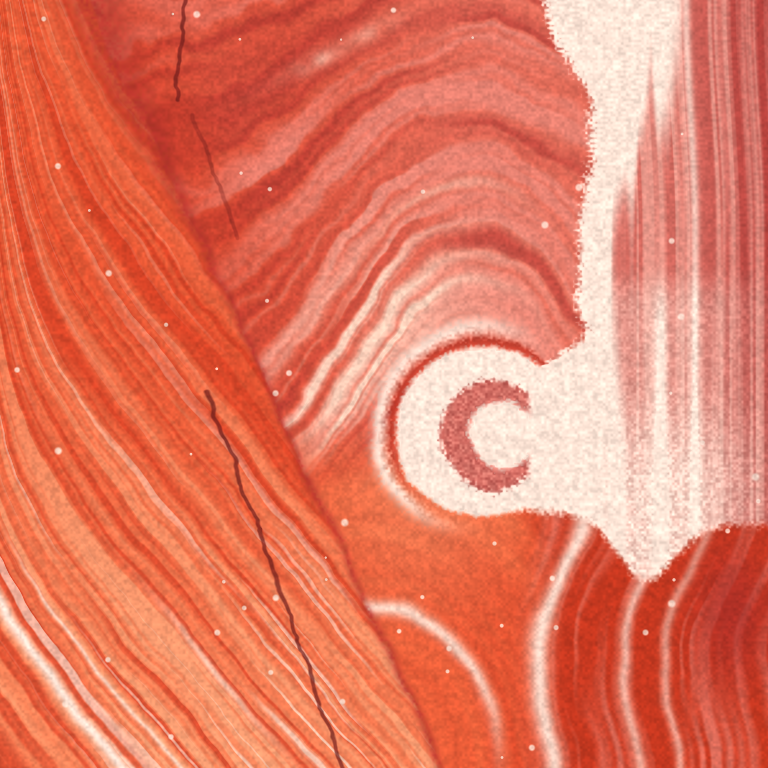
Give the GLSL for this texture, as a Shadertoy shader.

```glsl
const vec3 CREAM = vec3(1, .9, .84);
const vec3 PEACH = vec3(.98, .64, .47);
const vec3 ORANGE = vec3(.94, .41, .25);
const vec3 RUST = vec3(.81, .23, .13);
const vec3 ROSE = vec3(.92, .54, .48);
const vec3 WINE = vec3(.64, .17, .16);

float hash(vec2 p) {
  return fract(sin(dot(p, vec2(127.1, 311.7))) * 43758.5);
}

float noise(vec2 p) {
  vec2 i = floor(p), f = fract(p);
  f = f * f * (3. - 2. * f);
  return mix(mix(hash(i), hash(i + vec2(1, 0)), f.x),
             mix(hash(i + vec2(0, 1)), hash(i + 1.), f.x), f.y);
}

float fbm(vec2 p) {
  float sum = 0., amp = .5;
  for (int i = 0; i < 4; i++) {
    sum += amp * noise(p);
    p = p * 2.03 + 17.;
    amp *= .5;
  }
  return sum;
}

// Smooth ramp, rising or falling
float ramp(float a, float b, float x) {
  float t = clamp((x - a) / (b - a), 0., 1.);
  return t * t * (3. - 2. * t);
}

float bump(float x, float width) {
  return exp(-x * x / (width * width));
}

// Layers at two scales
float strata(float s, float along, float freq) {
  return .6 * noise(vec2(s * freq, along * 3.)) + .4 * noise(vec2(s * freq * 2.7, along * 6. + 9.));
}

float crack(vec2 p, vec2 a, vec2 b) {
  p.x += .025 * (fbm(p * vec2(9, 22)) - .47);
  vec2 d = b - a;
  float t = clamp(dot(p - a, d) / dot(d, d), 0., 1.);
  return ramp(.004, .001, length(p - a - d * t));
}

// Sweeping orange layers
vec3 slope(vec2 p, float wobble) {
  float steep = .3 * ramp(.1, .85, p.x + p.y);
  float s = p.y + 1.3 * p.x + steep * (1. - exp(-p.x / .045)) + .018 * wobble;
  float layer = strata(s, p.x, 36.);
  float low = ramp(.75, 0., p.y + .35 * p.x);
  vec3 col = mix(mix(RUST, ORANGE, .6), mix(ORANGE, PEACH, .45), low);
  col = mix(col, RUST, .7 * ramp(.5, .2, layer));
  col = mix(col, PEACH, (.3 + .6 * low) * ramp(.46, .76, layer));
  col = mix(col, CREAM, (.2 + .55 * low) * ramp(.68, .93, noise(vec2(s * 75., p.x * 5.))));
  float streak = bump(s - .21, .016) + .7 * bump(s - .325, .007);
  streak = streak * ramp(.34, .2, p.y) + .65 * bump(s - .6, .012) * bump(p.x - .28, .07);
  return mix(col, CREAM, min(streak, 1.));
}

// Bell-shaped layers over the swirl
vec3 arches(vec2 p, float wobble) {
  float drop = clamp(.6 - .5 * p.y, .1, .36);
  float s = p.y + drop * (1. - bump(p.x - .615, .212)) + .022 * wobble;
  float layer = strata(s, p.x, 42.);
  float flank = bump(length(p - vec2(.47, .55)), .15);
  vec3 col = mix(RUST, ROSE, .32 + .3 * ramp(.35, .65, p.x));
  col = mix(col, WINE, .5 * ramp(.5, .2, layer));
  col = mix(col, ROSE, .75 * ramp(.46, .75, layer));
  float pale = bump(s - .668, .012) + bump(s - .632, .008) + bump(s - .708, .007);
  pale = min(1., 1.3 * flank) * (pale + .5 * ramp(.42, .7, layer));
  pale += .5 * bump(s - .766, .008) * bump(p.x - .57, .13);
  pale += .5 * bump(p.y - .715 - .5 * p.x, .013) * bump(p.x - .44, .07) * (.4 + noise(p * 50.));
  return mix(col, mix(PEACH, CREAM, .75), min(pale, .95));
}

// Orange basin with red upright folds
vec3 basin(vec2 p, float wobble) {
  float e = length((p - vec2(.48, 0)) / vec2(.17, .21)) + .05 * wobble;
  vec3 col = mix(RUST, ORANGE, .3 + .7 * strata(e, p.x, 7.));
  col = mix(col, PEACH, .4 * bump(length(p - vec2(.55, .35)), .13));
  col = mix(col, CREAM, .85 * bump(e - 1., .05) * ramp(-.05, .15, p.y));
  float g = p.x - .06 * ramp(.16, .34, p.y) - .02 * ramp(.12, 0., p.y) + .008 * wobble;
  vec3 fold = mix(RUST * .95, ROSE, .65 * ramp(.4, .8, strata(g, p.y, 50.)));
  fold = mix(fold, WINE, .65 * bump(length((p - vec2(.955, .2)) * vec2(1, .6)), .055));
  col = mix(col, fold, ramp(.66, .74, p.x));
  float streak = bump(g - .7, .013) + .65 * bump(g - .812, .008) + .5 * bump(g - .866, .007);
  return mix(col, CREAM, .9 * streak * ramp(.36, .31, p.y));
}

// Upright streaks with a pale wash
vec3 curtain(vec2 p, float grain) {
  float x = p.x + .012 * ramp(.7, 1., p.y);
  vec3 col = mix(WINE, ROSE, .65 - .4 * ramp(.88, 1., x));
  col = mix(col, mix(ROSE, CREAM, .35), .7 * ramp(.35, .75, strata(x, p.y * .4, 95.)));
  float wash = .35 * ramp(.66, .6, p.y) + .5 * ramp(.52, .36, p.y);
  wash *= ramp(1.08, .86, x) * (.8 + .4 * grain);
  wash += .8 * bump(x - .86, .008) * ramp(.67, .55, p.y) + .7 * bump(x - .905, .006);
  return mix(col, CREAM, min(wash, 1.));
}

void mainImage(out vec4 fragColor, in vec2 fragCoord) {
  vec2 p = fragCoord / iResolution.xy;
  float wobble = 2. * fbm(p * 13.) - .94, grain = noise(p * 300.);
  float rough = .012 * wobble + .008 * (grain - .5);
  vec3 col = mix(basin(p, wobble), arches(p, wobble), ramp(.33, .47, p.y + .03 * wobble));

  // Pale tongue and curtain
  float base = .335 - .02 * ramp(.7, .9, p.x) - .07 * bump(p.x - .84, .055);
  float left = .71 + .05 * ramp(1., .85, p.y) - .14 * ramp(.57, .46, p.y);
  float right = .81 + .08 * ramp(.65, 1., p.y) + .06 * (noise(p * vec2(85, 3)) - .5);
  float body = ramp(-.008, .008, p.y - base + rough) * ramp(-.006, .008, p.x - left + 1.6 * rough);
  col = mix(col, mix(CREAM, curtain(p, grain), ramp(-.015, .02, p.x - right)), body);

  // Swirl: halo, thin ring, disk, open arc
  vec2 q = p - vec2(.627, .44);
  float r = length(q) + .6 * rough, open = 1. - body;
  float halo = ramp(.1, -.03, q.x) * ramp(-.14, -.02, q.y - .5 * q.x);
  col = mix(col, CREAM, .9 * open * halo * bump(r - .135, .01));
  col = mix(col, mix(RUST, WINE, .4), .8 * open * bump(r - .118, .004) * ramp(-.12, 0., q.y));
  col = mix(col, CREAM, ramp(.116, .108, r));
  vec2 c = p - vec2(.652, .433);
  float arc = abs(length(c) - .061 + rough) - mix(.01, .019, ramp(.04, -.05, c.x));
  arc = ramp(.004, -.005, arc) * ramp(.045, .033, c.x + .4 * rough);
  col = mix(col, mix(WINE, ROSE, .3 + .5 * grain), .9 * arc);

  // Slope and shaded boundary
  float side = p.x - .575 + .46 * p.y + .012 * wobble;
  col = mix(col, RUST, .45 * ramp(.14, 0., side) * ramp(.45, .75, p.y));
  col = mix(slope(p, wobble), col, ramp(-.003, .003, side));
  col = mix(col, WINE, .55 * bump(side, .006 + .03 * ramp(.6, 1., p.y)) * (.4 + grain));

  // Cracks
  float cracks = crack(p, vec2(.235, 1), vec2(.235, .87)) + .5 * crack(p, vec2(.25, .85), vec2(.31, .69));
  cracks += crack(p, vec2(.27, .49), vec2(.335, .31)) + crack(p, vec2(.335, .31), vec2(.45, 0));
  col = mix(col, WINE * .65, .7 * min(cracks, 1.));

  // Scattered flecks
  vec2 id = floor(p * 30.), spot = .2 + .6 * vec2(hash(id + 3.1), hash(id + 8.7));
  float size = .002 + .005 * hash(id + 5.3);
  col = mix(col, CREAM, .8 * step(.93, hash(id)) * ramp(size, .4 * size, length(fract(p * 30.) - spot) / 30.));

  // Sandy grain
  col *= 1.01 + .13 * (grain - .5) + .12 * (noise(p * 160.) - .5);
  fragColor = vec4(clamp(col, 0., 1.), 1);
}
```
